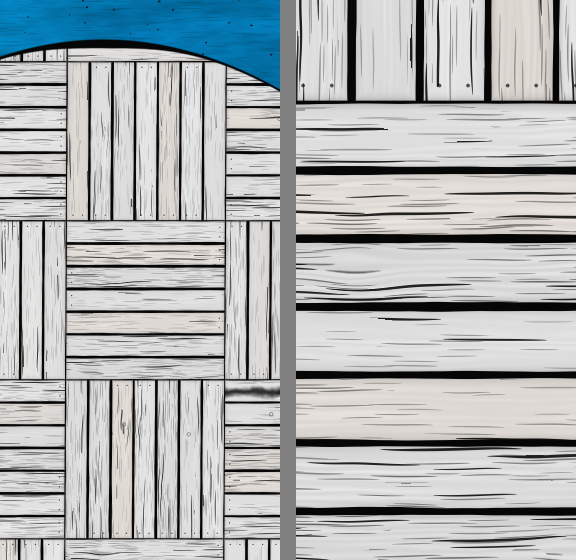
Left: the whole. Right: its middle third, enlarged.
Write a Shadertoy shader that draws this texture.

```glsl
// Weathered white deck: square tiles of seven planks, turned alternately, below a blue
// painted wall with a shadowed arched edge. Planks are distance bands; the wood grain
// is layered sines, and cracks and pits are cellular strokes.

const float TILE = 0.568;
const float PLANKS = 7.0;
const vec2 TILE_ORIGIN = vec2(0.231, 0.0755);
const vec3 GAP_BLACK = vec3(0.025);
const vec3 WALL_BLUE = vec3(0.01, 0.45, 0.67);

float hash(vec2 p) {
    return fract(sin(dot(p, vec2(127.1, 311.7))) * 43758.5);
}

// Smooth noise of about -1 to 1 from rotated, warped sines
float layeredSines(vec2 p) {
    float sum = 0.0, amp = 0.5;
    for (int i = 0; i < 4; i++) {
        p = mat2(0.8, 0.6, -0.6, 0.8) * p * 1.7 + 1.3;
        sum += amp * sin(p.x + 1.2 * sin(p.y));
        amp *= 0.6;
    }
    return sum;
}

// Pixel coverage of a line with the given half width
float lineCover(float d, float halfWidth, float px) {
    float overlap = min(d + 0.5 * px, halfWidth) - max(d - 0.5 * px, -halfWidth);
    return clamp(overlap / px, 0.0, 1.0);
}

// Cellular strokes: one tapered dash per occupied cell
float dashes(vec2 p, vec2 cell, vec2 halfSize, float density, float seed, float px) {
    vec2 base = floor(p / cell);
    float cover = 0.0;
    for (int j = -1; j <= 1; j++)
    for (int i = -1; i <= 1; i++) {
        vec2 id = base + vec2(i, j);
        vec2 key = id + seed * 17.3;
        vec2 jitter = vec2(hash(key), hash(key + 5.1));
        vec2 d = p - (id + 0.1 + 0.8 * jitter) * cell;
        vec2 size = halfSize * (0.4 + 0.6 * hash(key + 9.7));
        float taper = sqrt(max(0.0, 1.0 - d.x * d.x / (size.x * size.x)));
        float present = step(hash(key + 2.9), density);
        cover = max(cover, present * lineCover(abs(d.y), size.y * taper, px));
    }
    return cover;
}

// Painted wood; pos is (along, across) in canvas units, across centred on the plank
vec3 wood(vec2 pos, float seed, float px) {
    // Spread the grain around an occasional knot
    vec2 knot = vec2(TILE * (0.2 + 0.6 * hash(vec2(seed, 3.0))), 0.02 * (hash(vec2(seed, 4.0)) - 0.5));
    vec2 k = pos - knot;
    float hasKnot = step(0.7, hash(vec2(seed, 6.0)));
    float swell = hasKnot * exp(-dot(k * k, vec2(500.0, 1500.0)));
    float grain = k.y * (1.0 - 0.55 * swell)
                + 0.003 * layeredSines(vec2(pos.x * 7.0, pos.y * 12.0 + seed * 40.0));
    vec2 g = vec2(pos.x, grain);

    // Worn patches hold more cracks
    float patchy = layeredSines(vec2(pos.x * 6.0 + seed * 31.0, grain * 55.0));
    float wear = clamp(0.15 + 0.55 * hash(vec2(seed, 8.0)) + 0.4 * patchy + 0.3 * swell, 0.0, 1.0);
    float fibre = sin(grain * 620.0 + 2.5 * layeredSines(g * vec2(9.0, 90.0) + seed * 20.0));
    float hairs = dashes(g, vec2(0.07, 0.0046), vec2(0.045, 0.001), 0.1 + 0.5 * wear, seed, px);
    float cracks = dashes(g, vec2(0.13, 0.009), vec2(0.09, 0.0017), 0.35 * wear, seed + 3.0, px);

    float tone = 0.885 + 0.04 * (hash(vec2(seed, 1.0)) - 0.5) + 0.02 * patchy;
    tone -= wear * (0.02 + 0.035 * fibre);
    tone *= (1.0 - 0.55 * hairs * (0.4 + 0.6 * wear)) * (1.0 - 0.85 * cracks);
    float ring = lineCover(abs(length(k) - 0.006), 0.0011, px);
    tone *= 1.0 - 0.5 * ring * step(0.88, hash(vec2(seed, 6.0)));
    float warmth = 0.05 * smoothstep(0.7, 1.0, hash(vec2(seed, 7.0)));
    return tone * vec3(1.0, 1.0 - 0.5 * warmth, 1.0 - warmth);
}

vec3 deck(vec2 p, float px) {
    vec2 t = (p - TILE_ORIGIN - vec2(0.005 * p.y, 0.0)) / TILE;
    vec2 tile = floor(t), q = fract(t);
    bool upright = mod(tile.x + tile.y, 2.0) < 0.5;
    vec2 uv = upright ? q.yx : q;
    float row = uv.y * PLANKS, plank = floor(row);
    float seed = hash(tile * 3.7 + plank * 1.9);
    vec2 pos = vec2(uv.x, (fract(row) - 0.5) / PLANKS) * TILE;
    vec3 col = wood(pos, seed, px);

    // Soot along one plank
    float sooty = float(tile == vec2(1.0, 0.0) && plank == 6.0);
    float soot = smoothstep(0.026, 0.0, abs(pos.y + 0.004 + 0.006 * layeredSines(pos * 30.0)));
    col *= 1.0 - 0.8 * sooty * soot;

    // Nail pairs and dirt at the plank edges
    float endDist = min(uv.x, 1.0 - uv.x) * TILE;
    float nail = length(vec2(endDist - 0.02, abs(pos.y) - 0.017));
    col *= 1.0 - 0.65 * step(0.4, hash(vec2(seed, uv.x > 0.5))) * lineCover(nail, 0.0022, px);
    float lineId = floor(row + 0.5);
    float wobble = 0.0009 * layeredSines(vec2(pos.x * 14.0, lineId * 5.0 + seed));
    float sideDist = abs(row - lineId) / PLANKS * TILE + wobble;
    col *= 1.0 - 0.3 * exp(-min(sideDist, endDist) / 0.0045);

    // Wide gaps between planks, narrow joints between tiles
    bool joint = lineId < 0.5 || lineId > PLANKS - 0.5;
    float gapWidth = joint ? 0.002 : 0.0036 + 0.0016 * hash(tile + lineId * 2.3);
    float gap = max(lineCover(abs(sideDist), gapWidth, px), lineCover(endDist, 0.002, px));
    return mix(col, GAP_BLACK, gap);
}

vec3 wall(vec2 p, float px) {
    float mottle = layeredSines(p * vec2(5.0, 16.0)) + 0.5 * layeredSines(p * vec2(25.0, 90.0));
    vec3 col = WALL_BLUE * (1.0 + 0.11 * mottle) + vec3(0.0, 0.03, 0.03) * smoothstep(0.5, 0.0, p.x);
    col *= 1.0 - 0.3 * dashes(p, vec2(0.09, 0.012), vec2(0.05, 0.001), 0.35, 1.0, px);
    return col * (1.0 - 0.75 * dashes(p, vec2(0.055), vec2(0.0045, 0.004), 0.3, 2.0, px));
}

void mainImage(out vec4 fragColor, in vec2 fragCoord) {
    vec2 p = fragCoord / iResolution.x;
    float px = 1.0 / iResolution.x;
    // Arched wall edge with a shadow that thins toward the sides
    float side = p.x - 0.37;
    float aboveArch = p.y - 1.859 + 0.45 * side * side;
    float shadow = 0.008 + 0.023 * exp(-side * side * 16.0);
    vec3 col = mix(deck(p, px), GAP_BLACK, smoothstep(-px, px, aboveArch + shadow));
    col = mix(col, wall(p, px), smoothstep(-px, px, aboveArch));
    fragColor = vec4(clamp(col, 0.0, 1.0), 1.0);
}
```
